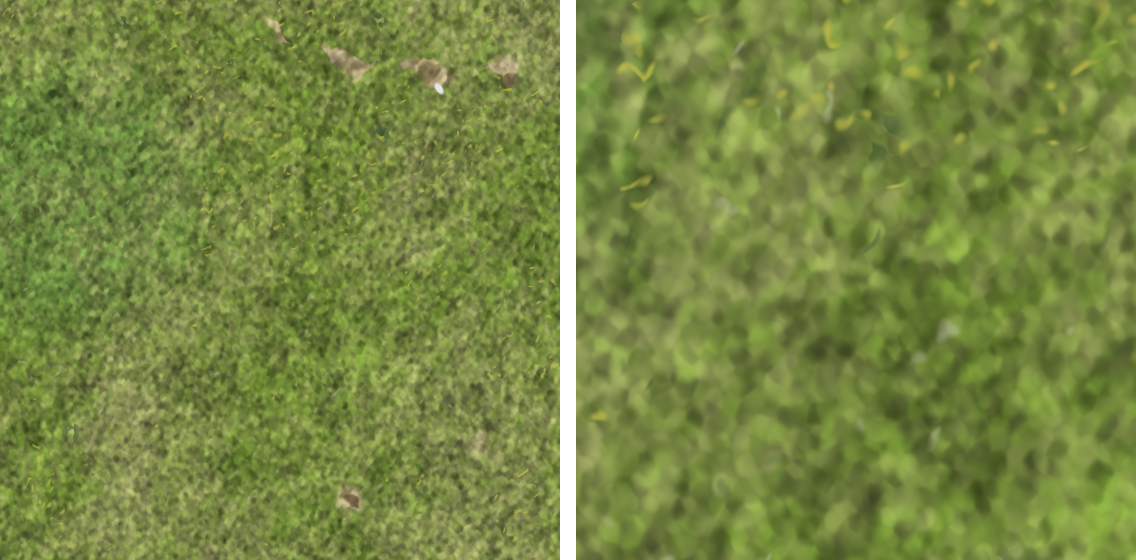
Left: the whole. Right: its middle third, enlarged.
Give the GLSL for this texture, as a three.js fragment shader.

```glsl
// Rough meadow turf seen from above: soft leaning tufts over lush and dry areas,
// with yellow flowers, pale and dark flecks, and a broken arc of bare sandy soil.
// Tufts are soft cellular noise in several sizes; areas are layered sines.

#define GRAIN_SCALE 125.0
#define CLUMP_SCALE 72.0
#define PATCH_SCALE 21.0
#define GRAIN_CONTRAST 0.50
#define CROSS_CONTRAST 0.38
#define CLUMP_CONTRAST 0.34
#define PATCH_CONTRAST 0.25
#define BLADE_STRETCH 0.70
#define BLADE_ANGLE 1.05
#define FLOWER_SCALE 64.0
#define FLOWER_DENSITY 0.36
#define SOIL_WIDTH 0.027

varying vec2 vUv;

const vec3 LUSH = vec3(0.400, 0.500, 0.185);
const vec3 COOL = vec3(0.390, 0.515, 0.245);
const vec3 DRY = vec3(0.525, 0.550, 0.325);
const vec3 FLOWER = vec3(0.740, 0.730, 0.290);
const vec3 PALE = vec3(0.720, 0.730, 0.620);
const vec3 DARK = vec3(0.235, 0.315, 0.205);
const vec3 SAND = vec3(0.750, 0.685, 0.545);
const vec3 SOIL_SHADE = vec3(0.560, 0.485, 0.350);
const vec3 HOLLOW = vec3(0.330, 0.240, 0.160);

vec3 hash3(vec2 p) {
  vec3 h = fract(p.xyx * vec3(0.1031, 0.1030, 0.0973));
  h += dot(h, h.yxz + 33.33);
  return fract((h.xxy + h.yzz) * h.zyx);
}

// Soft cellular noise: random values fade around jittered points to a mean of 0.5
vec3 tufts(vec2 p) {
  vec2 cell = floor(p);
  float weights = 0.15;
  vec3 total = vec3(0.5 * weights);
  for (int j = -1; j <= 1; j++) {
    for (int i = -1; i <= 1; i++) {
      vec2 id = cell + vec2(float(i), float(j));
      vec2 away = id + hash3(id + 71.0).xy - p;
      float w = max(0.0, 1.0 - dot(away, away));
      w *= w * w;
      total += w * hash3(id + 19.0);
      weights += w;
    }
  }
  return total / weights;
}

// Coordinates whose second axis is stretched along the given angle
vec2 leaning(vec2 p, float angle) {
  vec2 along = vec2(cos(angle), sin(angle));
  return vec2(dot(p, vec2(along.y, -along.x)), BLADE_STRETCH * dot(p, along)) + 3.0;
}

// Soft spots, at most one in each cell
float specks(vec2 p, float density) {
  vec2 id = floor(p);
  vec3 rnd = hash3(id + 7.0);
  vec2 center = 0.38 + 0.24 * hash3(id + 43.0).xy;
  float radius = mix(0.27, 0.38, rnd.y);
  float spot = 1.0 - smoothstep(0.1 * radius, radius, length(fract(p) - center));
  return spot * step(rnd.x, density) * mix(0.6, 1.0, rnd.z);
}

float blob(vec2 p, vec2 center, vec2 size) {
  return 1.0 - smoothstep(0.5, 1.1, length((p - center) / size));
}

// Share of dry grass: sine bands, drier at the bottom and top
float dryness(vec2 p) {
  float bands = 0.15 * cos(12.0 * (p.x - 0.36) + 1.6 * sin(4.0 * p.y));
  bands += 0.06 * sin(9.0 * p.y - 7.0 * p.x);
  float ends = 0.26 * (1.0 - smoothstep(0.12, 0.50, p.y))
             + 0.20 * smoothstep(0.72, 1.0, p.y);
  return 0.36 + bands + ends + 0.75 * (tufts(p * 8.0).x - 0.5);
}

// Broken arc of bare ground with wandering edges
float soilArc(vec2 p) {
  float crest = 0.875 + 0.09 * exp(-12.0 * (p.x - 0.48));
  float gaps = 0.5 - 0.5 * cos(6.2832 * (p.x - 0.545) / 0.145);
  float edge = abs(p.y - crest) - SOIL_WIDTH * gaps + 0.007;
  float reach = smoothstep(0.47, 0.49, p.x) * (1.0 - smoothstep(0.92, 0.95, p.x));
  return reach * (1.0 - smoothstep(-0.006, 0.006, edge));
}

void main() {
  // Two leaning layers of blades, then larger clumps and patches
  vec2 lean = leaning(vUv, BLADE_ANGLE);
  vec3 grain = tufts(lean * GRAIN_SCALE);
  vec3 cross = tufts(leaning(vUv, BLADE_ANGLE + 1.1) * GRAIN_SCALE * 1.25);
  vec3 clump = tufts(lean * CLUMP_SCALE);
  vec3 area = tufts(lean * PATCH_SCALE);

  // Grass colour and shade
  float dry = dryness(vUv) + 0.7 * (grain.y - 0.5) + 0.6 * (clump.y - 0.5) + 0.4 * (area.y - 0.5);
  float cool = blob(vUv, vec2(0.12, 0.65), vec2(0.32, 0.30));
  vec3 color = mix(mix(LUSH, COOL, 0.75 * cool), DRY, clamp(dry, 0.0, 1.1));
  float shade = 1.0 + GRAIN_CONTRAST * (grain.x - 0.5) + CROSS_CONTRAST * (cross.x - 0.5)
              + CLUMP_CONTRAST * (clump.x - 0.5) + PATCH_CONTRAST * (area.x - 0.5);
  color *= shade;

  // Dark weeds, pale flecks and clustered flowers, jostled by the clumps
  vec2 jostle = 1.3 * (clump.yz - 0.5);
  float weeds = specks(vUv * 11.0 + 5.0, 0.045) * smoothstep(0.40, 0.60, cross.z);
  color = mix(color, DARK, 0.75 * weeds);
  color = mix(color, DARK, 0.45 * specks(lean * 62.0 + 31.0 + jostle, 0.04));
  color = mix(color, PALE, 0.55 * specks(lean * 68.0 + 90.0 + jostle, 0.035));
  float meadow = 0.12 + 0.88 * smoothstep(0.35, 0.85, 0.55 * vUv.x + 0.6 * vUv.y);
  meadow = max(meadow, blob(vUv, vec2(0.14, 0.11), vec2(0.14, 0.12)));
  float cluster = meadow * smoothstep(0.42, 0.66, tufts(vUv * 9.0 + 23.0).y);
  vec2 bed = leaning(vUv, 0.6) * FLOWER_SCALE + jostle;
  color = mix(color, FLOWER, 0.85 * specks(bed, FLOWER_DENSITY * cluster));

  // Bare soil, a faint worn spot and a small burrow
  vec2 ragged = vUv + 0.045 * (tufts(vUv * 24.0).xy - 0.5) + 0.018 * (clump.yz - 0.5);
  float mound = blob(ragged, vec2(0.625, 0.11), vec2(0.026, 0.034));
  float worn = 0.5 * blob(ragged, vec2(0.853, 0.205), vec2(0.026, 0.030));
  float soil = max(max(0.9 * soilArc(ragged), 0.8 * mound), worn);
  vec3 earth = mix(SOIL_SHADE, SAND, smoothstep(0.25, 0.58, clump.x)) * mix(1.0, shade, 0.6);
  color = mix(color, earth, soil);
  color = mix(color, HOLLOW, 0.65 * blob(ragged, vec2(0.630, 0.103), vec2(0.012, 0.013)));

  // One bright chip beside the arc
  vec2 chip = vUv - vec2(0.784, 0.842);
  chip = vec2(chip.x + 0.7 * chip.y, chip.y - 0.7 * chip.x);
  color = mix(color, vec3(0.90), blob(chip, vec2(0.0), vec2(0.009, 0.017)));

  gl_FragColor = vec4(clamp(color, 0.0, 1.0), 1.0);
}
```
